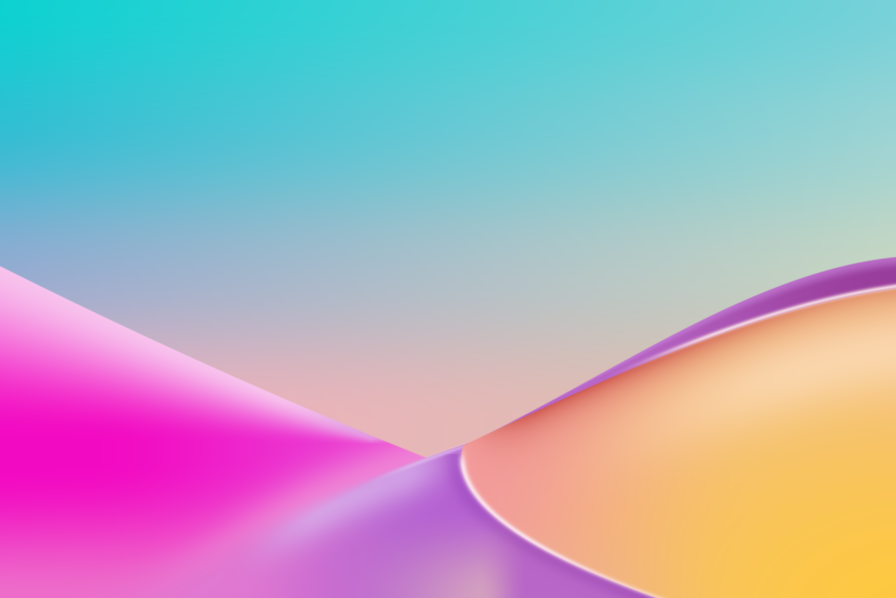
This background is drawn by a WebGL 2 fragment shader. Its source:

```glsl
#version 300 es
precision highp float;
// Glossy magenta, violet and peach waves below a soft turquoise to rose sky.

uniform vec2 u_resolution;
out vec4 fragColor;

// Smooth coverage of the side where the signed distance is positive.
float cover(float d, float softness) {
    return smoothstep(-softness, softness, d);
}

// Bell-shaped glow around zero.
float glow(float d, float width) {
    return exp(-d * d / (width * width));
}

float cubic(float t, vec4 k) {
    return k.x + t * (k.y + t * (k.z + t * k.w));
}

vec3 skyColor(vec2 p) {
    vec3 top = mix(vec3(0.05, 0.82, 0.82), vec3(0.47, 0.82, 0.85), p.x);
    vec3 upper = mix(vec3(0.20, 0.74, 0.83), vec3(0.62, 0.83, 0.83), p.x);
    vec3 lower = mix(vec3(0.57, 0.67, 0.82), vec3(0.78, 0.84, 0.76), p.x);
    vec3 horizon = mix(vec3(0.95, 0.67, 0.76), vec3(0.85, 0.77, 0.67), p.x);
    vec3 c = mix(horizon, lower, smoothstep(0.29, 0.58, p.y));
    c = mix(c, upper, smoothstep(0.53, 0.80, p.y));
    return mix(c, top, smoothstep(0.74, 1.0, p.y));
}

// Left wave: a saturated core that pales towards its crest and its foot.
vec3 magentaColor(vec2 p, float crest, float fold) {
    float core = 0.215 + 0.09 * p.x;
    float rise = (p.y - core) / max(crest - core, 0.02);
    vec3 c = mix(vec3(0.95, 0.04, 0.76), vec3(0.92, 0.22, 0.82), smoothstep(0.1, 0.4, p.x));
    c = mix(c, vec3(0.93, 0.43, 0.79), smoothstep(core, -0.01, p.y));
    c = mix(c, vec3(0.97, 0.77, 0.93), smoothstep(0.15, 1.05, rise));
    c = mix(c, vec3(0.81, 0.52, 0.87), 0.7 * smoothstep(0.30, 0.45, p.x) * smoothstep(0.2, 1.0, rise));
    return mix(c, vec3(0.94, 0.60, 0.84), 0.75 * glow(p.y - fold, 0.06) * smoothstep(0.12, 0.36, p.x));
}

// Central fold: violet under its crest, rosy beige along the bottom.
vec3 violetColor(vec2 p, float fold) {
    vec3 c = mix(vec3(0.88, 0.47, 0.82), vec3(0.71, 0.38, 0.82), smoothstep(0.24, 0.48, p.x));
    float warmth = smoothstep(0.16, 0.0, p.y) * smoothstep(0.34, 0.62, p.x);
    c = mix(c, vec3(0.86, 0.70, 0.73), warmth);
    float sheen = glow(fold - p.y - 0.015, 0.045) * smoothstep(0.25, 0.36, p.x);
    return mix(c, vec3(0.86, 0.72, 0.93), 0.7 * sheen * smoothstep(0.53, 0.45, p.x));
}

// Right wave: salmon to amber, with a broad satin band and a red upper rim.
vec3 peachColor(vec2 p, float depth) {
    vec3 c = mix(vec3(0.95, 0.61, 0.61), vec3(0.95, 0.75, 0.50), smoothstep(0.50, 0.87, p.x));
    c = mix(c, vec3(1.0, 0.79, 0.22), 0.9 * smoothstep(0.52, 0.0, distance(p, vec2(1.02, -0.03))));
    float satin = glow(depth - 0.10, 0.075) * smoothstep(0.60, 0.90, p.x);
    c = mix(c, vec3(0.99, 0.87, 0.74), 0.75 * satin);
    c = mix(c, vec3(0.91, 0.70, 0.60), 0.45 * smoothstep(0.16, 0.0, p.y) * smoothstep(0.82, 0.60, p.x));
    float rim = exp(-max(depth, 0.0) / 0.028) * smoothstep(0.51, 0.60, p.x);
    return mix(c, vec3(0.80, 0.32, 0.29), rim * mix(0.9, 0.45, smoothstep(0.65, 1.0, p.x)));
}

void main() {
    vec2 p = gl_FragCoord.xy / u_resolution;
    float aa = 1.0 / u_resolution.y;

    // Outlines of the waves.
    float crest = 0.555 + p.x * (-0.75 + 0.16 * p.x);
    float u = max(0.521 - p.x, 0.0);
    float fold = 0.258 - u * (0.5 + 0.6 * u);
    float t = (p.x - 0.521) / 0.479;
    float inner = cubic(t, vec4(0.258, 0.335, 0.010, -0.085));
    float outer = max(inner, cubic(t, vec4(0.258, 0.335, 0.198, -0.221)));
    float s = 0.235 - p.y;
    float side = p.x - (0.515 + 3.95 * s * s);
    float sideDistance = side / sqrt(1.0 + 62.0 * s * s);

    vec3 color = skyColor(p);

    // Magenta wave and the fold that melts into it.
    color = mix(color, magentaColor(p, crest, fold), cover(crest - p.y, 1.2 * aa));
    float foldMask = cover(fold - p.y, aa + 0.65 * u * u) * cover(0.75 - p.x, 0.01);
    color = mix(color, violetColor(p, fold), foldMask);
    float foldLine = glow(fold - p.y - 0.003, 0.004) * smoothstep(0.40, 0.48, p.x);
    color = mix(color, vec3(0.90, 0.77, 0.94), 0.6 * foldLine * step(p.x, 0.52));

    // Purple ribbon behind the peach wave.
    float across = (p.y - inner) / max(outer - inner, 0.004);
    vec3 ribbon = mix(vec3(0.72, 0.40, 0.78), vec3(0.60, 0.24, 0.61), smoothstep(0.65, 1.0, p.x));
    ribbon = mix(ribbon, vec3(0.77, 0.50, 0.84), 0.7 * smoothstep(0.55, 1.0, across));
    color = mix(color, ribbon, cover(outer - p.y, 1.2 * aa) * smoothstep(0.53, 0.59, p.x));

    // Peach wave with bright glass edges.
    float depth = inner - p.y;
    float inside = cover(depth, 1.2 * aa);
    color = mix(color, color * vec3(0.88, 0.78, 0.92), 0.6 * glow(sideDistance + 0.008, 0.012) * inside * step(p.y, 0.24));
    color = mix(color, peachColor(p, depth), inside * cover(sideDistance, aa));
    float sideLine = glow(sideDistance - 0.001, 0.0038) * inside * smoothstep(0.255, 0.22, p.y);
    color = mix(color, vec3(0.98, 0.88, 0.92), sideLine * mix(0.55, 0.95, smoothstep(0.0, 0.10, p.y)));
    float topLine = glow(depth + 0.003, 0.0045) * smoothstep(0.67, 0.80, p.x);
    color = mix(color, vec3(0.98, 0.88, 0.90), 0.9 * topLine);

    fragColor = vec4(color, 1.0);
}
```
